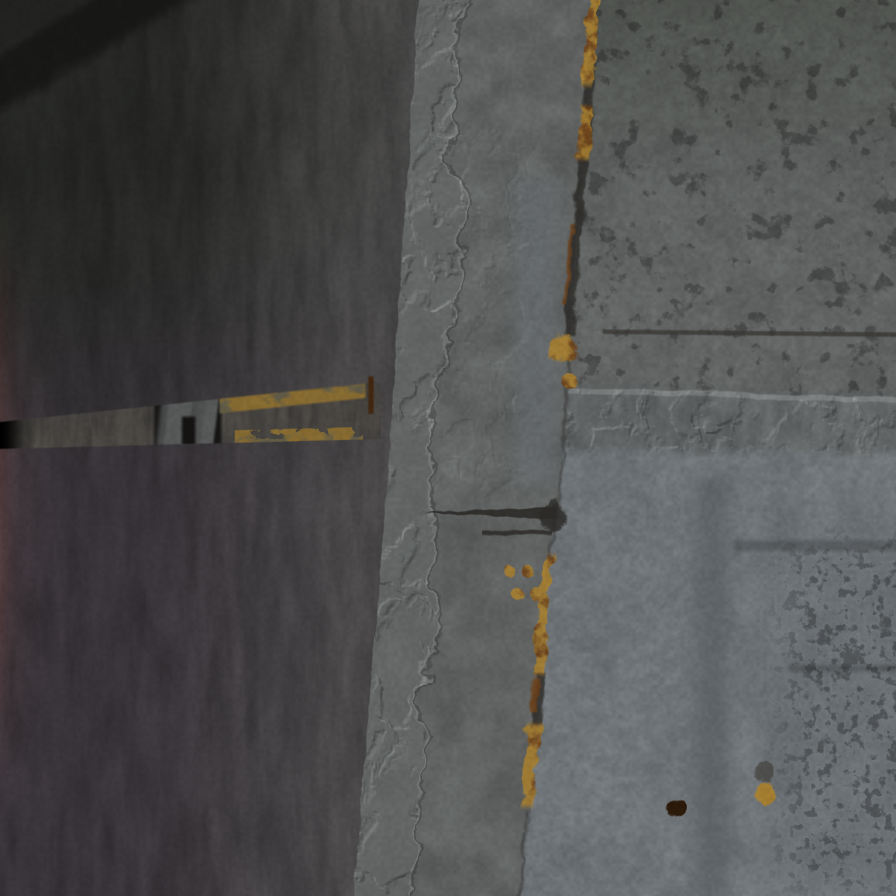
Reproduce this texture procedurally as a WebGL 2 fragment shader.

```glsl
#version 300 es
precision highp float;
#define DARK vec3(.145, .15, .14)
#define PURPLE vec3(.215, .197, .218)
#define WARM vec3(.305, .3, .3)
#define GREY vec3(.372, .384, .38)
#define PALE vec3(.425, .445, .46)
#define SOOT vec3(.17, .165, .155)
#define OCHRE vec3(.64, .49, .19)
#define RUST vec3(.42, .25, .1)
uniform vec2 u_resolution;
out vec4 fragColor;

float hash(vec2 p) {
  vec3 q = fract(p.xyx * .1031);
  q += dot(q, q.yzx + 33.33);
  return fract((q.x + q.y) * q.z);
}
float noise(vec2 p) {
  vec2 i = floor(p), f = fract(p);
  f *= f * (3. - 2. * f);
  return mix(mix(hash(i), hash(i + vec2(1, 0)), f.x),
             mix(hash(i + vec2(0, 1)), hash(i + 1.), f.x), f.y);
}
float fbm(vec2 p) {
  float sum = 0., amp = .5;
  for (int i = 0; i < 5; i++, amp *= .5) {
    sum += amp * noise(p);
    p = mat2(1.6, 1.2, -1.2, 1.6) * p + 17.3;
  }
  return sum;
}
// Soft interval, box and ragged spot
float band(float x, float a, float b, float s) {
  s = max(s, .7 / u_resolution.y);
  return smoothstep(a - s, a + s, x) * (1. - smoothstep(b - s, b + s, x));
}
float box(vec2 p, float x0, float x1, float y0, float y1, float s) {
  return band(p.x, x0, x1, s) * band(p.y, y0, y1, s);
}
float blob(vec2 p, float x, float y, float r) {
  float d = length(p - vec2(x, y)) / r + fbm(p * 110.) - .5;
  return 1. - smoothstep(.85, 1.15, d);
}
// Flaking paint lit from the upper left
float relief(vec2 p) {
  return smoothstep(.42, .56, fbm(p * vec2(34, 24) + 1.8 * fbm(p * 28.)));
}
float emboss(vec2 p) {
  return .11 * (relief(p + vec2(.0022, -.0022)) - relief(p));
}

vec3 darkWall(vec2 p) {
  vec3 c = mix(PURPLE, DARK, smoothstep(.4, .8, p.y - .12 * p.x));
  c = mix(c, WARM, .85 * smoothstep(.12, .47, p.x + .05 * (.5 - p.y)));
  c *= .8 + .4 * fbm(p * vec2(75, 16));
  c += vec3(.1, .03, .02) * exp(-p.x / .016) * band(p.y, .22, .65, .16);
  // Beam across the corner
  float rise = p.y - .6 * p.x + .012 * (fbm(p * 40.) - .5);
  c = mix(c, DARK * .55, .85 * band(rise, .875, .94, .012));
  c = mix(c, DARK * .9, smoothstep(.935, .95, rise));
  // Recessed rail with slats and stained lips
  float top = .529 + .105 * p.x, low = .499 + .026 * p.x;
  float slat = smoothstep(.25, .75, noise(vec2(p.x * 95. - p.y * 12., 3)));
  vec3 rail = WARM * vec3(.92, .9, .85) * (.75 + .45 * fbm(p * vec2(120, 30)));
  rail = mix(rail, mix(SOOT * .5, GREY * .9, slat), band(p.x, .172, .247, .003));
  rail = mix(rail, SOOT * .45, box(p, .203, .218, .503, .535, .003));
  rail *= smoothstep(0., .04, p.x);
  c = mix(c, rail, band(p.y, low, top, .0015) * step(p.x, .425));
  float stain = smoothstep(.3, .6, fbm(p * vec2(60, 90)) + .4 * (p.x - .3));
  vec3 lip = mix(GREY * vec3(1, .92, .72), OCHRE * .88, stain * .8);
  c = mix(c, lip, box(vec2(p.x, p.y - top), .245, .408, -.016, 0., .002));
  c = mix(c, lip, box(vec2(p.x, p.y - low), .262, .405, 0., .003 + .011 * stain, .001));
  return mix(c, RUST * .6, box(p, .411, .417, .538, .58, .002));
}

vec3 pillar(vec2 p, float edge) {
  vec3 c = GREY * (.84 + .32 * fbm(p * 32.));
  c = mix(c, PALE * .95, .6 * box(p, .575, .625, .46, .8, .014));
  // Peeled strip with a lit rim
  float e = p.x - edge - .007 - .062 * fbm(vec2(p.y * 13., 2)) - .03 * fbm(p * 45.);
  float peel = 1. - smoothstep(-.002, .002, e);
  c = mix(c, GREY * 1.05, .6 * peel);
  c += max(peel, .4 * box(p, .48, .6, .44, .86, .02)) * emboss(p);
  c += .06 * band(e, -.003, 0., .001) - .07 * band(e, 0., .003, .001);
  // Tapering cracks
  float y = p.y + .005 * (fbm(p * 60.) - .5);
  float taper = .0012 + .006 * smoothstep(.48, .625, p.x);
  c = mix(c, SOOT, .9 * band(y, .428 - taper, .428 + taper * .7, .001) * smoothstep(.47, .485, p.x));
  return mix(c, SOOT, .85 * band(y, .403, .408, .0015) * step(.538, p.x));
}

vec3 rightWall(vec2 p) {
  float mottle = fbm(p * 24.), fine = fbm(p * 130.);
  float ledge = .588 - .032 * p.x + .006 * (fbm(p * 35.) - .5);
  float lower = 1. - smoothstep(ledge - .003, ledge + .002, p.y);
  vec3 c = mix(GREY, WARM * vec3(1, 1.06, 1), smoothstep(.7, 1.05, p.y));
  c = mix(c, PALE, lower) * (.84 + .176 * (mottle + fine));
  c *= 1. - .25 * smoothstep(.57, .72, fbm(p * 65.)) * (1. - lower);
  c *= 1. - .3 * smoothstep(.48, .68, fine) * box(p, .87, 1.1, 0., .4, .05);
  // Rough ledge under a pale line
  float rough = lower * smoothstep(.488, .505, p.y + .02 * (mottle - .5));
  c = mix(c, GREY * (.8 + .4 * fbm(p * vec2(70, 40))), .85 * rough);
  c += rough * emboss(p) + .09 * band(p.y, ledge - .006, ledge, .0015);
  // Streaks and spots
  c = mix(c, SOOT * 1.25, .75 * box(p + .01 * p.x, .68, 2., .634, .639, .0015));
  c = mix(c, PALE * .8, .6 * box(p + .02 * mottle, .785, .825, -.1, .48, .018));
  c *= 1. - .18 * (box(p, .82, 2., .385, .397, .004) + box(p, .88, 2., .25, .258, .004));
  c = mix(c, SOOT * 1.5, .7 * blob(p, .853, .139, .011));
  c = mix(c, OCHRE, blob(p, .853, .114, .011));
  return mix(c, RUST * .4, blob(p, .755, .098, .01));
}

// Dark joint with ochre filler
vec3 addSeam(vec3 c, vec2 p, float seam) {
  vec2 q = vec2(p.x - seam + .012 * (fbm(p * 55.) - .5), p.y);
  c = mix(c, SOOT, .4 * band(q.x, -.002, .002, .002));
  c = mix(c, SOOT, .8 * (box(q, -.004, .007, .625, .93, .002) + box(q, -.004, .007, .185, .25, .002)));
  c = mix(c, SOOT, .85 * blob(p, .617, .425, .015));
  c = mix(c, RUST, .8 * box(q, -.006, -.002, .66, .75, .002));
  float fill = band(p.y, .822, .882, .004) + band(p.y, .905, 1.1, .006)
             + band(p.y, .247, .38, .005) + band(p.y, .1, .192, .005);
  fill *= band(q.x + .012 * (fbm(p * 80.) - .5), -.007, .006, .0015);
  fill = max(fill, max(blob(p, .627, .61, .015), blob(p, .636, .574, .008)));
  for (float k = 0.; k < 4.; k++)
    fill = max(fill, blob(p, .569 + .01 * k, .362 - .025 * mod(k, 2.), .007));
  c = mix(c, mix(RUST, OCHRE, smoothstep(.25, .55, fbm(p * 70.))), .92 * fill);
  return mix(c, RUST, .85 * box(q, -.007, .001, .205, .243, .002));
}

void main() {
  vec2 p = gl_FragCoord.xy / u_resolution;
  float jitter = .006 * (fbm(p * 50.) - .5), aa = 1. / u_resolution.x;
  float edge = .394 + .09 * p.y - .018 * p.y * p.y + jitter;
  float seam = .58 + .084 * p.y + .006 * band(p.y, .4, .62, .05);
  vec3 c = mix(darkWall(p), pillar(p, edge), smoothstep(-aa, aa, p.x - edge));
  c = mix(c, rightWall(p), smoothstep(-aa, aa, p.x - seam - jitter));
  fragColor = vec4(addSeam(c, p, seam) * (.96 + .08 * noise(p * 260.)), 1);
}
```
